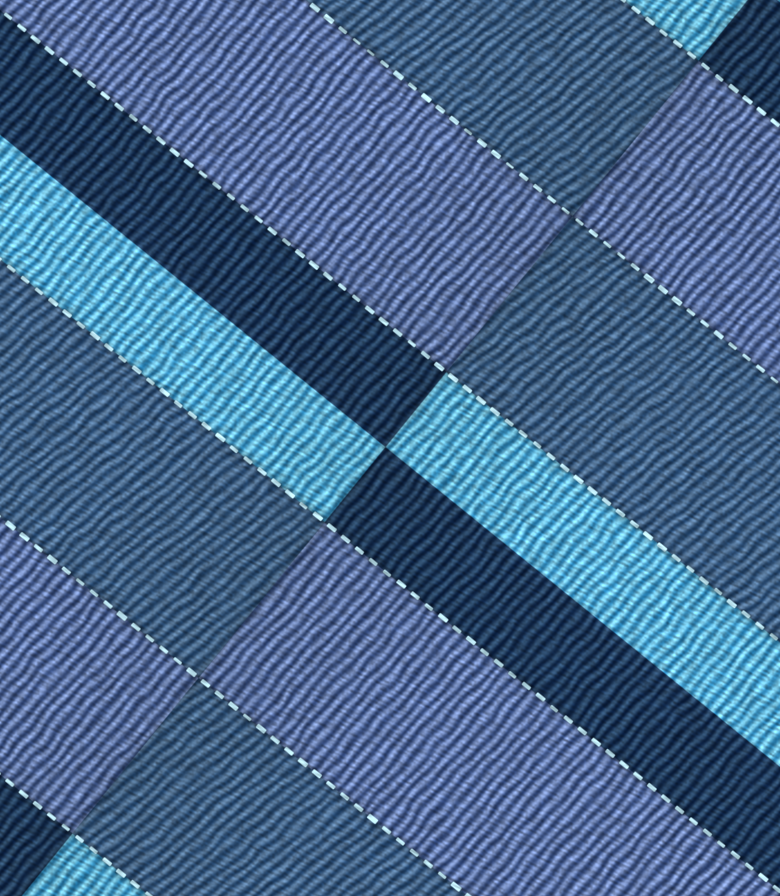
This texture is drawn by a WebGL 2 fragment shader. Its source:

```glsl
#version 300 es
precision highp float;
// Patchwork of ribbed denim: tilted bands of four blues repeat across the slope,
// and their order flips at one seam through the centre. Ribs come from slightly warped
// sines, the weave from hatching and noise, the stitches from rounded boxes.

uniform vec2 u_resolution;
out vec4 fragColor;

// Lengths are fractions of the canvas height.
#define TILT 0.681
#define PERIOD 0.663
#define NARROW 0.108
#define RIB_PITCH 0.0120
#define RIB_WOBBLE 0.0013
#define RIB_ANGLE 0.83
#define SLATE_RIB_ANGLE 0.70
#define STITCH_PITCH 0.0200
#define STITCH_HALF vec2(0.0056, 0.0022)
#define GRAIN 0.40

const float TAU = 6.2831853;
const vec3 THREAD = vec3(0.74, 0.90, 0.95);

float hash(vec2 p) {
  p = fract(p * vec2(0.1031, 0.1137));
  p += dot(p, p.yx + 33.33);
  return fract((p.x + p.y) * p.x * 17.0);
}

float noise(vec2 p) {
  vec2 i = floor(p), f = fract(p);
  f = f * f * (3.0 - 2.0 * f);
  vec2 e = vec2(0.0, 1.0);
  return mix(mix(hash(i), hash(i + e.yx), f.x),
             mix(hash(i + e.xy), hash(i + e.yy), f.x), f.y);
}

// x runs along the given direction, y across it
vec2 turn(vec2 p, float angle) {
  vec2 d = vec2(cos(angle), sin(angle));
  return vec2(dot(p, d), dot(p, vec2(-d.y, d.x)));
}

// Height of the ribs, 0 in the grooves and 1 on the crests
float ribs(vec2 p, float angle) {
  vec2 q = turn(p, angle);
  float warp = 0.8 * sin(q.x * 41.0 + q.y * 31.0 + 2.0 * sin(q.y * 23.0))
             + 0.4 * sin(q.x * 127.0 - q.y * 67.0)
             + 2.6 * (noise(q * vec2(48.0, 75.0) + 90.0) - 0.5);
  float wave = 0.5 + 0.5 * sin(TAU * (q.y + RIB_WOBBLE * warp) / RIB_PITCH);
  float wear = 0.85 + 0.5 * noise(q * vec2(60.0, 80.0) + 130.0);
  return 0.5 + (wave - 0.5) * wear;
}

// Four fabrics in turn across the slope, each shaded from groove to crest
vec3 bands(float t, float rib, float slateRib, float px) {
  float s = mod(t + 0.05, PERIOD) - 0.05;
  vec3 navy = mix(vec3(0.05, 0.13, 0.25), vec3(0.19, 0.31, 0.44), rib);
  vec3 sky = mix(vec3(0.18, 0.50, 0.68), vec3(0.50, 0.82, 0.94), rib);
  vec3 slate = mix(vec3(0.14, 0.26, 0.40), vec3(0.35, 0.48, 0.62), slateRib);
  vec3 violet = mix(vec3(0.20, 0.28, 0.46), vec3(0.49, 0.58, 0.78), rib);
  vec3 c = mix(navy, sky, smoothstep(-px, px, s));
  c = mix(c, slate, smoothstep(-px, px, s - NARROW));
  c = mix(c, violet, smoothstep(-px, px, s - 0.5 * PERIOD));
  return mix(c, navy, smoothstep(-px, px, s - PERIOD + NARROW));
}

float roundedBox(vec2 p, vec2 halfSize, float radius) {
  vec2 d = abs(p) - halfSize + radius;
  return length(max(d, 0.0)) + min(max(d.x, d.y), 0.0) - radius;
}

void main() {
  float px = 1.0 / u_resolution.y;
  vec2 p = (gl_FragCoord.xy - 0.5 * u_resolution) * px + vec2(0.005, -0.001);
  vec2 q = turn(p, -TILT);  // x along the bands, y along the seam

  // Bands, reversed on the far side of the seam
  float rib = ribs(p, RIB_ANGLE);
  float slateRib = ribs(p, SLATE_RIB_ANGLE);
  float side = smoothstep(-px, px, q.x);
  vec3 color = mix(bands(-q.y, rib, slateRib, px), bands(q.y, rib, slateRib, px), side);

  // Fine weave and fibre grain
  vec2 w = turn(p, -0.45);
  float hatch = sin(TAU * w.y / 0.0054 + 2.0 * noise(w * 60.0 + 70.0));
  float fibre = noise(w * vec2(130.0, 420.0) + 400.0) - 0.5;
  float speck = noise(p * 400.0 + 400.0) - 0.5;
  color *= 1.0 + GRAIN * (0.18 * hatch + 0.65 * fibre + 0.5 * speck);

  // Soft fading toward the seam, and its crease
  float away = abs(q.x);
  color *= mix(vec3(0.96, 0.96, 0.95), vec3(1.0), smoothstep(0.0, 0.25, away));
  color *= 1.0 - 0.16 * exp(-away / 0.006);

  // Stitched lines lie symmetrically about each bright and dark pair
  float m = abs(mod(q.y + 0.5 * PERIOD, PERIOD) - 0.5 * PERIOD);
  float nearMid = step(0.5 * (NARROW + 0.5 * PERIOD), m);
  float across = m - mix(NARROW, 0.5 * PERIOD, nearMid);
  color *= 1.0 - 0.2 * exp(-abs(across) / 0.003);
  float row = floor(q.y / 0.05);
  float id = floor(q.x / STITCH_PITCH);
  float vary = hash(vec2(id + 80.0, row + 40.0));
  vec2 local = vec2((fract(q.x / STITCH_PITCH) - 0.5) * STITCH_PITCH, across);
  local.y += (vary - 0.5) * 0.0010;
  float d = roundedBox(local, STITCH_HALF * (0.88 + 0.24 * vary), 0.0014);
  color *= 1.0 - 0.25 * exp(-max(d, 0.0) / 0.002);
  vec3 thread = THREAD * (0.9 + 0.14 * vary + 0.3 * fibre);
  color = mix(color, thread, 1.0 - smoothstep(-px, px, d));

  fragColor = vec4(clamp(color, 0.0, 1.0), 1.0);
}
```
